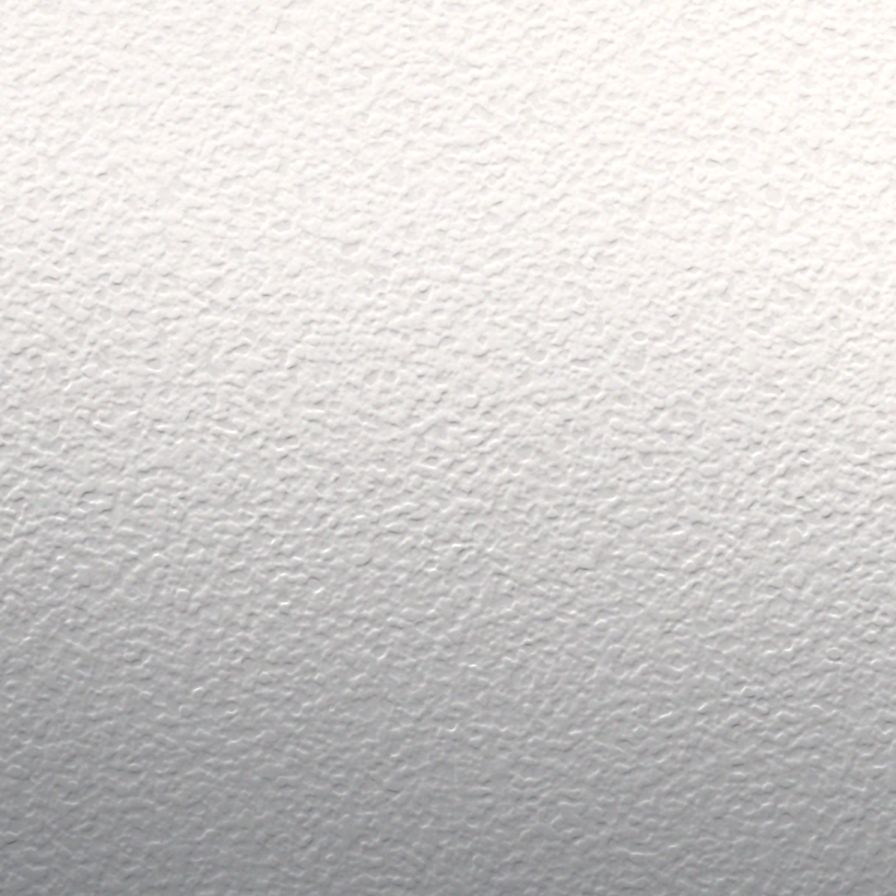
Give the GLSL for this texture, as a three.js fragment shader.

```glsl
// Embossed pale plastic sheet under soft light that fades from top to bottom.
// Jittered-cell noise gives the height and slope of the pebbled grain; the slope
// towards the light shades it, with pits in the bright part and glints in the dark.

varying vec2 vUv;

vec3 hash3(vec2 cell) {
  vec3 q = fract(cell.xyx * vec3(0.1031, 0.1030, 0.0973));
  q += dot(q, q.yxz + 33.33);
  return fract((q.xxy + q.yzz) * q.zyx);
}

// Smooth bumps and dents scattered one per cell: x = height, yz = slope
vec3 pebbles(vec2 p) {
  vec2 cell = floor(p);
  vec3 sum = vec3(0.0);
  for (int j = -1; j <= 1; j++) {
    for (int i = -1; i <= 1; i++) {
      vec2 id = cell + vec2(float(i), float(j));
      vec3 rnd = hash3(id);
      vec2 d = p - id - rnd.xy;
      float k = max(0.0, 1.0 - dot(d, d));
      sum += (rnd.z * 2.0 - 1.0) * k * k * vec3(k, -6.0 * d);
    }
  }
  return sum;
}

// Broad illumination, tilted so that the lower left is darkest
float lightLevel(vec2 uv) {
  float tilt = 0.10 * (uv.x - 0.5);
  float corner = 0.06 * (1.0 - smoothstep(0.0, 0.3, uv.x)) * (1.0 - uv.y);
  float cloud = 0.006 * sin(uv.x * 9.0 + 2.0 * sin(uv.y * 7.0))
              + 0.004 * sin(uv.y * 17.0 - uv.x * 13.0);
  return smoothstep(-0.2, 0.83, uv.y + tilt - corner + cloud);
}

void main() {
  vec2 uv = vUv;
  float light = lightLevel(uv);

  // Two grain sizes, the finer one turned so the cell rows do not show
  mat2 turn = mat2(0.8, 0.6, -0.6, 0.8);
  vec3 coarse = pebbles(mat2(0.96, 0.28, -0.28, 0.96) * uv * vec2(88.0, 102.0));
  vec3 fine = pebbles(turn * uv * 165.0 + 17.0);
  coarse.yz = mat2(0.96, -0.28, 0.28, 0.96) * coarse.yz;
  fine.yz = mat2(0.8, -0.6, 0.6, 0.8) * fine.yz;
  vec3 grain = coarse + vec3(0.35, 0.6, 0.6) * fine;

  // Flat plateaus with steep winding edges, lit from above and slightly left
  float edge = exp(-2.0 * grain.x * grain.x);
  float relief = -dot(grain.yz, vec2(-0.28, 0.96)) * edge;
  float pit = smoothstep(0.3, 0.85, -grain.x);
  float bright = smoothstep(0.4, 0.95, light);
  float shade = min(relief, 0.0) * mix(0.75, 1.05, bright)
              + max(relief, 0.0) * mix(1.1, 0.55, bright)
              + bright * (0.2 - 0.6 * pit);

  // Relief is strongest where the light grazes the sheet
  float band = (uv.y - 0.44 + 0.08 * (uv.x - 0.5)) / 0.27;
  float contrast = mix(0.040, 0.076, exp(-band * band));

  vec3 shadowGrey = vec3(0.525, 0.53, 0.54);
  vec3 warmWhite = vec3(0.966, 0.948, 0.938);
  vec3 colour = mix(shadowGrey, warmWhite, light);
  colour += shade * contrast * vec3(1.0, 1.0, 0.97);

  // Warm glow at the upper right and faint tinted speckle
  colour += vec3(0.025, 0.022, 0.014) * smoothstep(0.85, 1.35, uv.x * 0.6 + uv.y * 0.8);
  colour += 0.025 * (hash3(floor(uv * 300.0) + 7.0) - 0.5);

  gl_FragColor = vec4(clamp(colour, 0.0, 1.0), 1.0);
}
```
